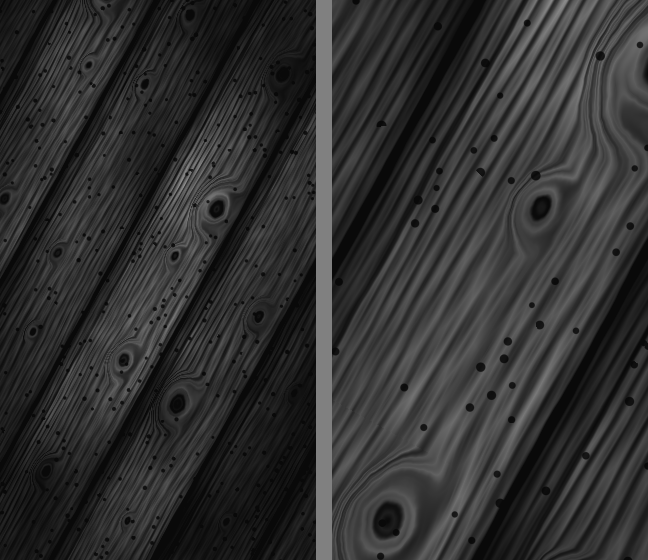
Left: the whole. Right: its middle third, enlarged.
This texture is drawn by a WebGL 1 fragment shader. Its source:

```glsl
precision highp float;
uniform vec2 u_resolution;

// Lengths are fractions of the canvas width.
const vec2 ACROSS = vec2(0.876, 0.482);
const float BOARD_WIDTH = 0.281;
const float BOARD_OFFSET = 0.152;
const float GAP_HALF = 0.006;
const float GROOVE_POS = 0.042;
const float GRAIN_PITCH = 0.019;
const float KNOT_STEP = 0.38;
const float KNOT_MIN = 0.009;
const float KNOT_MAX = 0.029;
const float PIT_SCALE = 42.0;
const vec3 WOOD = vec3(0.178);
const vec3 SOOT = vec3(0.035);

float hash(vec2 p) {
  vec3 q = fract(p.xyx * 0.1031);
  q += dot(q, q.yzx + 33.33);
  return fract((q.x + q.y) * q.z);
}

vec2 hash2(vec2 p) {
  return vec2(hash(p), hash(p + 17.3));
}

// Cellular noise: distance to the nearest point, and its random value.
vec2 cellular(vec2 p) {
  vec2 base = floor(p);
  vec2 nearest = vec2(9.0, 0.0);
  for (int j = -1; j <= 1; j++) {
    for (int i = -1; i <= 1; i++) {
      vec2 cell = base + vec2(float(i), float(j));
      float d = length(cell + hash2(cell) - p);
      if (d < nearest.x) nearest = vec2(d, hash(cell + 41.7));
    }
  }
  return nearest;
}

// Layered sines, roughly -1 to 1.
float waves(vec2 p) {
  float sum = 0.0;
  float amp = 0.55;
  for (int i = 0; i < 4; i++) {
    sum += amp * sin(p.x + 1.6 * sin(p.y + float(i)));
    p = mat2(1.6, 1.2, -1.2, 1.6) * p + 1.7;
    amp *= 0.5;
  }
  return sum;
}

void main() {
  vec2 p = vec2(gl_FragCoord.x, u_resolution.y - gl_FragCoord.y) / u_resolution.x;
  float pixel = 1.0 / u_resolution.x;

  // Board coordinates: x across the plank, y along it.
  float across = dot(p, ACROSS) - BOARD_OFFSET;
  float board = floor(across / BOARD_WIDTH);
  float seed = hash(vec2(board + 20.0, 3.0));
  vec2 w = vec2(across - board * BOARD_WIDTH,
                dot(p, vec2(ACROSS.y, -ACROSS.x)) + 4.0 + 7.0 * seed);

  // Knots push the grain aside and wrap it into rings.
  float bent = w.x;
  float core = 0.0;
  float rim = 0.0;
  float stain = 0.0;
  for (int k = -1; k <= 1; k++) {
    vec2 cell = vec2(board + 20.0, floor(w.y / KNOT_STEP) + float(k));
    vec2 rnd = hash2(cell);
    float size = hash(cell + 5.1);
    float radius = mix(KNOT_MIN, KNOT_MAX, size * size);
    vec2 center = vec2(BOARD_WIDTH * mix(0.32, 0.76, rnd.x),
                       (cell.y + mix(0.2, 0.8, rnd.y)) * KNOT_STEP);
    vec2 d = (w - center) * vec2(1.0, 0.7);
    float r = length(d) + 0.12 * radius * waves(d * 1.5 / radius + rnd * 9.0);
    float r2 = radius * radius;
    bent -= 1.6 * d.x * r2 / (dot(d, d) + r2);
    bent = mix(bent, center.x + r, 1.0 - smoothstep(radius * 1.2, radius * 3.0, r));
    core = max(core, 1.0 - smoothstep(radius * 0.6, radius * 0.85 + pixel, r));
    float band = (r - radius * 1.35) / (radius * 0.3);
    rim = max(rim, exp(-band * band));
    stain = max(stain, exp(-dot(d, d) / (r2 * 7.0)));
  }

  // Growth lines with uneven spacing and a sharp dark side.
  bent += 0.012 * waves(vec2(w.x * 8.0, w.y * 2.6) + seed * 30.0);
  float phase = bent / GRAIN_PITCH + sin(bent * 22.0 + seed * 6.28);
  float s = fract(phase);
  float ridge = smoothstep(0.0, 0.4, s) * (1.0 - smoothstep(0.78, 1.0, s));
  float depth = 0.75 + 0.35 * waves(vec2(w.x * 14.0, w.y * 5.0) + 8.0);
  float shade = 1.0 + depth * (0.75 * ridge - 0.5);

  // Fine fibres, weathered patches and differing planks.
  float fibre = cellular(vec2(bent * 150.0, w.y * 13.0 + board * 31.0)).x;
  shade *= 0.72 + 0.56 * fibre;
  shade *= 1.0 + 0.5 * waves(vec2(w.x * 9.0, w.y * 3.2) + seed * 50.0);
  shade *= mix(0.85, 1.2, seed);

  // Knot hearts and worm holes.
  shade *= (1.0 - 0.25 * stain) * (1.0 + 0.3 * rim);
  shade *= 1.0 - core * (0.72 + 0.14 * sin(phase * 12.0));
  vec2 pit = cellular(w * PIT_SCALE + board * 13.0);
  float pitRadius = 0.09 + 0.1 * fract(pit.y * 57.0);
  float hole = 1.0 - smoothstep(pitRadius, pitRadius + 1.5 * pixel * PIT_SCALE, pit.x);
  shade *= 1.0 - 0.75 * hole * step(0.86, pit.y);

  // Gaps between planks, with a recessed lip beside each.
  float edgeX = w.x + 0.0012 * waves(vec2(w.y * 25.0, board));
  float edge = min(edgeX, BOARD_WIDTH - edgeX);
  float groove = 1.0 - smoothstep(0.001, 0.003 + pixel, abs(edgeX - GROOVE_POS));
  shade *= mix(0.72, 1.0, smoothstep(GROOVE_POS - 0.004, GROOVE_POS + 0.004, edgeX));
  shade *= 1.0 - 0.55 * groove;
  shade *= mix(0.5, 1.0, smoothstep(0.0, 0.03, edge));
  shade *= smoothstep(GAP_HALF * 0.5, GAP_HALF + pixel, edge);

  // Light falls off toward the corners.
  vec2 uv = gl_FragCoord.xy / u_resolution - vec2(0.48, 0.55);
  shade *= mix(1.22, 0.5, smoothstep(0.1, 0.75, length(uv)));

  gl_FragColor = vec4(max(WOOD * shade, SOOT), 1.0);
}
```
